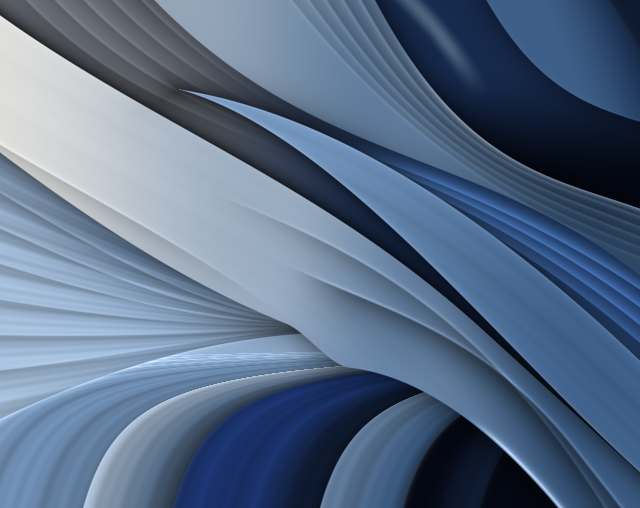
Write a WebGL 2 fragment shader that draws this background.

```glsl
#version 300 es
precision highp float;
// Overlapping satin sheets sweep from a pale upper left to a navy lower right.
// Cubic edges bound the sheets, painted back to front with shadow and rim
// light; fans of layered sines fill the lower left.
uniform vec2 u_resolution;
out vec4 fragColor;

const vec3 PEARL = vec3(.87, .87, .86);
const vec3 SILVER = vec3(.61, .68, .76);
const vec3 SKY = vec3(.62, .74, .88);
const vec3 STEEL = vec3(.41, .53, .67);
const vec3 SLATE = vec3(.24, .37, .53);
const vec3 NAVY = vec3(.09, .17, .31);
const vec3 ROYAL = vec3(.1, .19, .41);
const vec3 INK = vec3(.015, .03, .075);
const vec3 GRAPHITE = vec3(.47, .49, .53);
const float SHADOW_WIDTH = .022;
const float RIM_WIDTH = .004;
const float FAN_TOP = .33;
const float FAN_SPREAD = .22;

// Signed distance below a cubic edge from (ax, ay) to (bx, by), end slopes m, n
float edge(vec2 p, float ax, float ay, float bx, float by, float m, float n) {
  float w = bx - ax, t = clamp((p.x - ax) / w, 0., 1.);
  float y = mix(ay, by, t * t * (3. - 2. * t)) + w * t * (1. - t) * ((1. - t) * m - t * n);
  y += m * min(p.x - ax, 0.) + n * max(p.x - bx, 0.);
  float slope = (by - ay) * 6. * t * (1. - t) / w
    + m * (1. - 4. * t + 3. * t * t) + n * (3. * t * t - 2. * t);
  return (p.y - y) * inversesqrt(1. + slope * slope);
}

float cover(float d) {
  float px = .8 / u_resolution.y;
  return smoothstep(-px, px, d);
}

// Lays a sheet over the colour below it; d is positive inside
vec3 sheet(vec3 under, vec3 col, float d, float shade, float rim) {
  under *= 1. - shade * exp(min(d, 0.) / SHADOW_WIDTH);
  return mix(under, col + rim * exp(-max(d, 0.) / RIM_WIDTH), cover(d));
}

// A fold: thin light above the line, soft dark below it
vec3 crease(vec3 c, float d, float dark, float width) {
  c *= 1. - dark * cover(d) * exp(-max(d, 0.) / width);
  return c + .3 * dark * exp(-abs(d + .003) / .0025);
}

float streaks(float s) {
  return .5 * sin(s * 47.) + .3 * sin(s * 103. + 1.3) + .2 * sin(s * 211. + 4.);
}

vec3 upperRight(vec2 p) {
  vec3 c = mix(NAVY, INK, smoothstep(.12, .36, p.y));
  float ribbon = edge(p, .67, 0., .77, .17, 1.3, 2.);
  ribbon = min(ribbon, .05 - ribbon);
  c = mix(c, STEEL * .75, smoothstep(0., .025, ribbon) * smoothstep(.2, .08, p.y));
  vec3 blue = mix(SLATE, NAVY, smoothstep(.84, 1., p.x - .3 * p.y));
  c = sheet(c, blue, -edge(p, .76, 0., 1., .24, 2.2, .4), .35, .03);
  return sheet(c, NAVY * .6, -edge(p, .95, 0., 1., .1, 1.5, 2.), .2, .05);
}

vec3 leftFan(vec2 p) {
  float reach = max(.49 - p.x, .03);
  float angle = (p.y - .645) / reach + .12 * reach;
  vec3 c = mix(STEEL * 1.05, SKY, smoothstep(-.6, -.15, angle));
  c = mix(c, SILVER * 1.08, smoothstep(.3, 0., p.x) * .55);
  c *= 1. + .11 * streaks(angle * .9) * smoothstep(0., .12, reach);
  for (float k = 0.; k < 6.; k++)
    c = crease(c, edge(p, 0., .38 + .07 * k, .45, .63 + .004 * k, .75 - .18 * k, .2 - .07 * k), .24 - .02 * k, .018);
  return c;
}

vec3 lowerFan(vec2 p) {
  float h = min(1. - p.y, FAN_TOP * .96);
  float s = p.x - FAN_SPREAD * h / (1. - h / FAN_TOP);
  vec3 c = mix(SKY * 1.04, STEEL, smoothstep(-.3, .05, s));
  c = sheet(c, mix(SILVER, STEEL * .75, smoothstep(.13, .24, s)), s - .13, .25, .12);
  c = sheet(c, mix(ROYAL, NAVY * .65, smoothstep(.38, .48, s)), s - .27, .5, .06);
  c = sheet(c, mix(STEEL * .85, SLATE, smoothstep(.52, .62, s)), s - .5, .4, .08);
  c = sheet(c, mix(INK, NAVY * .7, smoothstep(.66, .74, s)), s - .63, .4, .12);
  c = sheet(c, INK, s - .75, .1, .04);
  return c * (1. + .13 * streaks(max(s, -.5) * 1.4));
}

float lowerHem(vec2 p) {
  if (p.x < .449) return edge(p, 0., .3, .449, .638, .95, .5);
  if (p.x < .547) return edge(p, .449, .638, .547, .724, .6, .15);
  return edge(p, .547, .724, .872, 1., .15, 1.5);
}

void main() {
  vec2 p = gl_FragCoord.xy / u_resolution;
  p.y = 1. - p.y; // measured downward from the top
  // Upper grey band, and the shaded valley under it
  vec3 band = mix(SILVER * .95, STEEL * .92, smoothstep(.3, .6, p.x));
  band = mix(band, SLATE * .75, smoothstep(.6, .95, p.x));
  vec3 valley = mix(GRAPHITE, NAVY * 1.25, smoothstep(.25, .62, p.x));
  float bandHem = edge(p, .241, 0., 1., .543, 1.3, 1.);
  valley *= 1. - .35 * exp(-max(bandHem, 0.) / .04);
  for (float k = 0.; k < 5.; k++) {
    band = crease(band, -edge(p, .565 - .027 * k, 0., 1., .425 + .02 * k, 2.3 - .18 * k, .5), .3 - .04 * k, .018);
    float fold = edge(p, .45, .25 + .008 * k, 1., .57 + .035 * k, .45, .85 + .08 * k);
    valley += SLATE * .65 * smoothstep(.45, .7, p.x) * cover(-fold) * exp(min(fold, 0.) / .014);
    float strand = edge(p, .04 + .045 * k, 0., .5, .34 - .02 * k, 1.3, .7);
    valley = crease(valley, strand, .22 * smoothstep(.5, .2, p.x), .02);
  }
  float rimEdge = edge(p, .586, 0., 1., .411, 2.4, .45);
  vec3 c = sheet(upperRight(p), band, rimEdge, .5, .4 * smoothstep(.58, .72, p.x));
  c = sheet(c, valley, bandHem, 0., 0.);
  // Broad pearl sheet with long folds
  float top = edge(p, 0., .03, .755, .65, .9, 1.15);
  vec3 pearl = mix(PEARL, SILVER, smoothstep(-.02, .42, p.x));
  pearl = mix(pearl, STEEL, smoothstep(.4, .68, p.x + .25 * (p.y - .5)));
  pearl = mix(pearl, SLATE, smoothstep(.66, .9, p.x)) * (1. + .012 * streaks(top * 1.6));
  pearl = crease(pearl, edge(p, .325, .378, .944, 1., .5, 2.), .32 * smoothstep(.3, .6, p.x), .028);
  pearl = crease(pearl, edge(p, .455, .526, .9, .888, .6, 1.6), .45 * smoothstep(.44, .56, p.x), .035);
  pearl = crease(pearl, edge(p, 0., .285, .43, .61, .75, .9), .2 * smoothstep(.45, .2, p.x), .02);
  c = sheet(c, pearl, top, .75, .06);
  // Slender blade
  float blade = edge(p, .28, .176, 1., .71, .2, 1.2);
  vec3 satin = mix(STEEL * 1.08, SLATE, smoothstep(.42, .95, p.x)) * (1. + .05 * streaks(blade * 1.5));
  blade = min(blade, -edge(p, .28, .176, 1., .93, .35, 1.15));
  c = sheet(c, satin, min(blade, p.x - .28), .6, .13);
  // Fans beneath the lower hem
  float arch = edge(p, 0., .825, .5, .655, -.6, -.05), hem = lowerHem(p);
  vec3 fans = sheet(leftFan(p), lowerFan(p), arch, .15, .28 * smoothstep(.5, .15, p.x));
  fans *= 1. - .45 * exp(-max(hem, 0.) / .035);
  c += .5 * smoothstep(.72, .8, p.x) * exp(-abs(hem + .004) / .004);
  fragColor = vec4(clamp(sheet(c, fans, hem, 0., 0.), 0., 1.), 1.);
}
```
